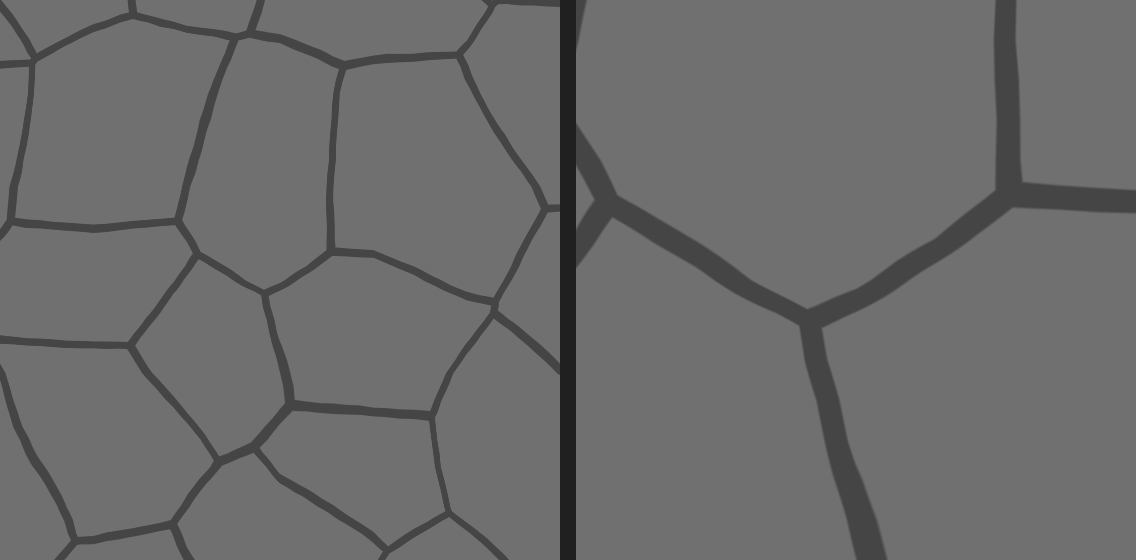
Left, the full canvas; right, a detail of the centre.
Give the GLSL for this pattern, as a three.js fragment shader.

```glsl
// Flat grey slabs divided by dark, slightly wobbly crack lines of even width.
varying vec2 vUv;

#define CELLS 3.3           // slabs across the canvas
#define JITTER 0.86         // irregularity of the slab centres
#define LINE_WIDTH 0.0146   // crack width
#define EDGE_SOFT 0.0011    // half width of the smoothed edge
#define BEND_FREQ 6.0       // large bends along a crack
#define BEND_AMOUNT 0.065
#define ROUGH_FREQ 42.0     // small unevenness of the stroke
#define ROUGH_AMOUNT 0.0032
#define SEED vec2(17.0, 5.0)
#define SLAB_COLOR vec3(0.441)
#define CRACK_COLOR vec3(0.271)

vec2 hash2(vec2 p) {
  vec2 q = vec2(dot(p, vec2(127.1, 311.7)), dot(p, vec2(269.5, 183.3)));
  return fract(sin(q) * 43758.5453);
}

// Bilinear vector noise around zero; its creases give the cracks angular bends.
vec2 creasedNoise(vec2 p) {
  vec2 i = floor(p);
  vec2 f = fract(p);
  vec2 low = mix(hash2(i), hash2(i + vec2(1.0, 0.0)), f.x);
  vec2 high = mix(hash2(i + vec2(0.0, 1.0)), hash2(i + vec2(1.0, 1.0)), f.x);
  return mix(low, high, f.y) - 0.5;
}

vec2 slabCentre(vec2 cell) {
  return cell + 0.5 + JITTER * (hash2(cell + SEED) - 0.5);
}

// Distance to the nearest border between Voronoi cells, in cell units.
float borderDistance(vec2 p) {
  vec2 home = floor(p);
  vec2 nearestCell = home;
  vec2 toNearest = vec2(0.0);
  float best = 100.0;
  for (int y = -2; y <= 2; y++) {
    for (int x = -2; x <= 2; x++) {
      vec2 cell = home + vec2(float(x), float(y));
      vec2 toCentre = slabCentre(cell) - p;
      float d = dot(toCentre, toCentre);
      if (d < best) {
        best = d;
        toNearest = toCentre;
        nearestCell = cell;
      }
    }
  }

  // Bisectors between the nearest centre and its neighbours.
  float border = 100.0;
  for (int y = -2; y <= 2; y++) {
    for (int x = -2; x <= 2; x++) {
      if (x == 0 && y == 0) continue;
      vec2 toOther = slabCentre(nearestCell + vec2(float(x), float(y))) - p;
      vec2 across = normalize(toOther - toNearest);
      border = min(border, dot(0.5 * (toNearest + toOther), across));
    }
  }
  return border;
}

void main() {
  // Bend the cracks, then roughen them slightly.
  vec2 p = vUv;
  p += BEND_AMOUNT * creasedNoise(vUv * BEND_FREQ + 31.0);
  p += ROUGH_AMOUNT * creasedNoise(vUv * ROUGH_FREQ + 73.0);

  float d = borderDistance(p * CELLS) / CELLS - 0.5 * LINE_WIDTH;
  float slab = smoothstep(-EDGE_SOFT, EDGE_SOFT, d);
  gl_FragColor = vec4(mix(CRACK_COLOR, SLAB_COLOR, slab), 1.0);
}
```
